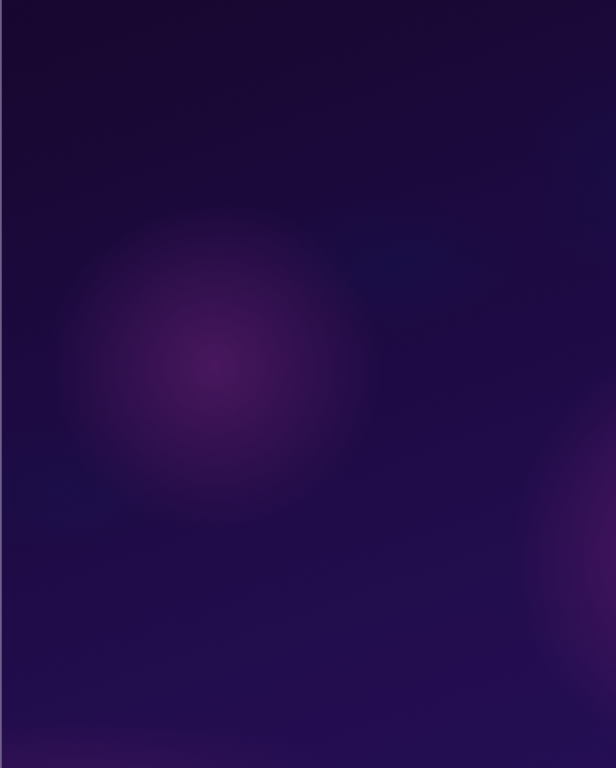
A WebGL 1 fragment shader for this background:

```glsl
precision highp float;
// Deep indigo backdrop that brightens toward the lower right, with soft
// violet glows, faint blue hazes and a thin pale line down the left edge.
// Built from a slanted gradient and elliptical falloffs, in canvas heights.
uniform vec2 u_resolution;

// Linear falloff from 1 at the centre to 0 at the given radii.
float glow(vec2 p, vec2 center, vec2 radii) {
  return max(0.0, 1.0 - length((p - center) / radii));
}

float hash(vec2 p) {
  return fract(sin(dot(p, vec2(12.99, 78.23))) * 43758.5);
}

void main() {
  vec2 uv = gl_FragCoord.xy / u_resolution;
  vec2 p = vec2(uv.x * 0.8, uv.y);

  // Slanted base gradient
  float slope = 0.78 * (1.0 - uv.y) + 0.22 * uv.x;
  vec3 color = mix(vec3(0.092, 0.029, 0.188), vec3(0.114, 0.040, 0.262),
                   smoothstep(0.0, 0.5, slope));
  color = mix(color, vec3(0.144, 0.056, 0.325), smoothstep(0.4, 1.0, slope));

  // Faint blue hazes
  color += vec3(-0.014, 0.014, 0.018) * glow(p, vec2(0.51, 0.66), vec2(0.16, 0.09));
  color += vec3(-0.012, 0.012, 0.014) * glow(p, vec2(0.80, 0.78), vec2(0.12, 0.14));
  color += vec3(-0.010, 0.012, 0.014) * glow(p, vec2(0.08, 0.36), vec2(0.16, 0.09));

  // Violet glows: centre left, right edge, lower left
  vec3 violet = vec3(0.285, 0.090, 0.365);
  color = mix(color, violet, glow(p, vec2(0.279, 0.523), vec2(0.217)));
  color = mix(color, vec3(0.320, 0.090, 0.390),
              glow(p, vec2(0.911, 0.285), vec2(0.247, 0.270)));
  color = mix(color, violet, 0.45 * glow(p, vec2(0.09, -0.02), vec2(0.36, 0.09)));

  // Pale line on the left edge
  float line = 1.0 - smoothstep(0.0015, 0.0042, uv.x);
  color = mix(color, vec3(0.44, 0.38, 0.54), line);

  // Dither against banding
  color += (hash(gl_FragCoord.xy) - 0.5) / 255.0;
  gl_FragColor = vec4(color, 1.0);
}
```
